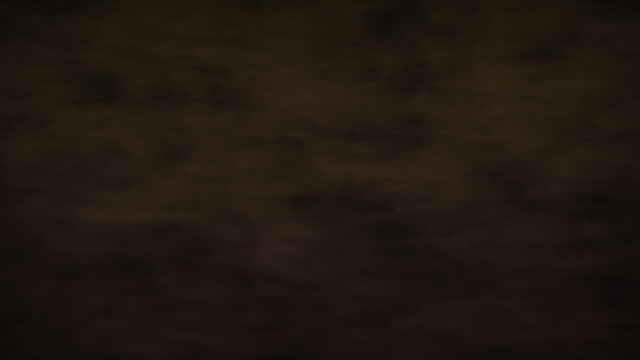
Write a WebGL 1 fragment shader that draws this texture.

```glsl
precision highp float;
// Dim, smoky brown backdrop: an olive top sinks into a plum-black base.
// Stretched gradient-noise fbm gives soft horizontal clouds and fine streaks;
// a vignette darkens the borders.

uniform vec2 u_resolution;

const vec3 OLIVE_TOP = vec3(0.126, 0.097, 0.048);
const vec3 WARM_BROWN = vec3(0.162, 0.118, 0.073);
const vec3 PLUM_BASE = vec3(0.112, 0.077, 0.068);
const vec3 COOL_SHADOW = vec3(0.084, 0.068, 0.064);

const vec2 CLOUD_SCALE = vec2(3.2, 6.0);    // cells per canvas height
const vec2 STREAK_SCALE = vec2(8.0, 24.0);
const float CLOUD_CONTRAST = 0.28;
const float STREAK_CONTRAST = 0.20;
const float HOLLOW_STRENGTH = 0.40;
const float EDGE_WARP = 0.28;               // how far clouds bend the gradient
const float VIGNETTE = 0.36;
const float PERSISTENCE = 0.55;
const int OCTAVES = 5;

vec2 gradientAt(vec2 cell) {
  float h = fract(sin(dot(cell, vec2(127.1, 311.7))) * 43758.55);
  float angle = 6.28318 * h;
  return vec2(cos(angle), sin(angle));
}

float gradientNoise(vec2 p) {
  vec2 i = floor(p);
  vec2 f = fract(p);
  vec2 u = f * f * f * (f * (f * 6.0 - 15.0) + 10.0);
  vec2 e = vec2(0.0, 1.0);
  float a = dot(gradientAt(i), f);
  float b = dot(gradientAt(i + e.yx), f - e.yx);
  float c = dot(gradientAt(i + e.xy), f - e.xy);
  float d = dot(gradientAt(i + e.yy), f - e.yy);
  return mix(mix(a, b, u.x), mix(c, d, u.x), u.y);
}

float fbm(vec2 p) {
  float sum = 0.0;
  float amplitude = 1.0;
  for (int i = 0; i < OCTAVES; i++) {
    sum += amplitude * gradientNoise(p);
    p = p * 2.03 + vec2(17.3, 9.1);
    amplitude *= PERSISTENCE;
  }
  return sum;
}

void main() {
  vec2 uv = gl_FragCoord.xy / u_resolution;
  vec2 p = gl_FragCoord.xy / u_resolution.y;

  float cloud = fbm(p * CLOUD_SCALE);
  float tint = fbm(p * CLOUD_SCALE * 0.8 + vec2(31.7, 52.3));
  float streak = fbm(p * STREAK_SCALE + vec2(cloud, 71.0));

  // Vertical colour gradient with cloudy borders
  float height = uv.y + EDGE_WARP * tint;
  vec3 color = mix(PLUM_BASE, WARM_BROWN, smoothstep(0.15, 0.68, height));
  color = mix(color, OLIVE_TOP, smoothstep(0.62, 1.08, uv.y + 0.1 * tint));

  // Cool hollows, then light and dark drifts
  float hollow = smoothstep(0.10, 0.65, -cloud);
  color = mix(color, COOL_SHADOW, HOLLOW_STRENGTH * hollow);
  color *= 1.0 + CLOUD_CONTRAST * cloud + STREAK_CONTRAST * streak;

  // Vignette
  vec2 fromCentre = 2.0 * uv - 1.0;
  vec2 squared = fromCentre * fromCentre;
  float border = 0.8 * squared.x * squared.x + 0.6 * squared.y * squared.y;
  color *= 1.04 - VIGNETTE * border;

  gl_FragColor = vec4(color, 1.0);
}
```
